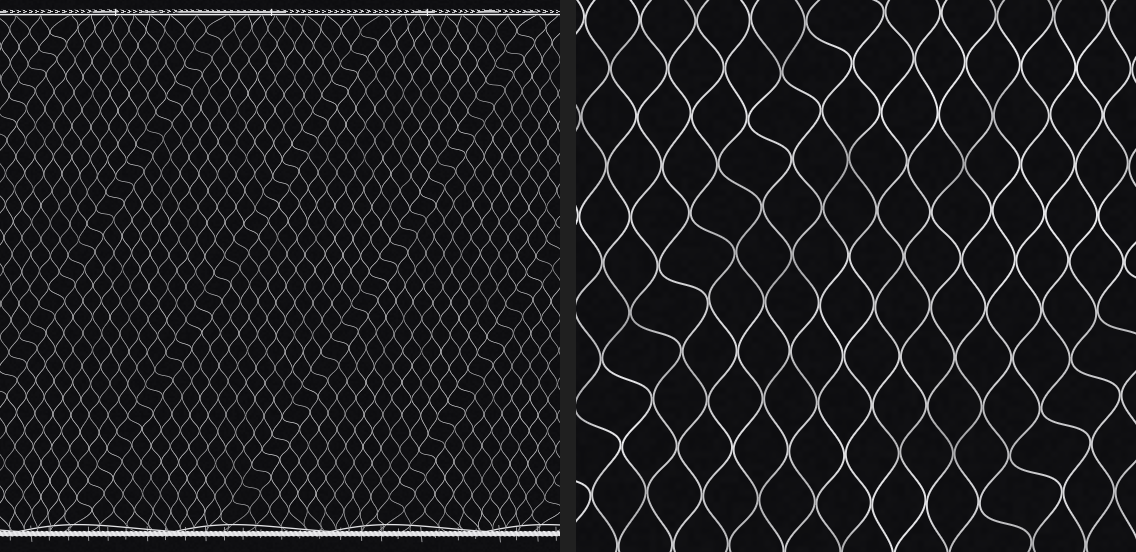
Left, the full canvas; right, a detail of the centre.
Give the GLSL for this pattern, as a Shadertoy shader.

```glsl
// Fine pale netting hung between a braided top cord and a thick bottom rope.
// Two mirrored families of cosine strands touch at the knots; a sawtooth warp
// along one lattice diagonal makes the slipped, wider bands of mesh.

const float PI = 3.14159265;
const vec2 CELL = vec2(0.0353, 0.0582);     // mesh size, in canvas heights
const vec2 KNOT_ORIGIN = vec2(0.0238, 0.8307);
const float SWING = 0.47;                   // strand sway; 0.5 makes knots meet
const float STRAND_HALF = 0.00060;
const float CELLS_PER_BAND = 8.0;
const float BAND = CELL.x * CELLS_PER_BAND; // also the spacing of the ties
const float BAND_SOFT = 0.082;
const vec2 SLIP = vec2(0.0155, 0.0088);     // mesh offset across a band
const float JITTER = 0.0042;
const float TOP_LINE = 0.9736;
const float TOP_BRAID = 0.9796;
const float ROPE_Y = 0.0331;
const float ROPE_HALF = 0.0046;
const float TOP_TIE = 0.2095;
const float LOW_TIE = 0.0616;
const vec3 GROUND = vec3(0.056, 0.056, 0.066);
const vec3 THREAD = vec3(0.93, 0.93, 0.94);

float hash(vec2 p) {
    vec3 q = fract(p.xyx * 0.1031);
    q += dot(q, q.yzx + 33.33);
    return fract((q.x + q.y) * q.z);
}

float noise(vec2 p) {
    vec2 i = floor(p), f = fract(p);
    f = f * f * f * (f * (f * 6.0 - 15.0) + 10.0);
    return mix(mix(hash(i), hash(i + vec2(1, 0)), f.x),
               mix(hash(i + vec2(0, 1)), hash(i + vec2(1, 1)), f.x), f.y);
}

// Share of a pixel covered by a line at distance d
float lineCover(float d, float halfWidth) {
    float e = 0.5 / iResolution.y;
    return clamp((min(d + e, halfWidth) - max(d - e, -halfWidth)) * iResolution.y, 0.0, 1.0);
}

// Coverage of strands at F = 0, 2, 4 ... for a continuous field F
float strandCover(float F) {
    float slope = max(length(vec2(dFdx(F), dFdy(F))), 1e-5);
    float d = abs(mod(F + 1.0, 2.0) - 1.0) / slope;
    return lineCover(d / iResolution.y, STRAND_HALF);
}

// Canvas position to lattice: half cells across and down from a knot
vec2 toLattice(vec2 p) {
    return vec2(p.x - KNOT_ORIGIN.x, KNOT_ORIGIN.y - p.y) / (0.5 * CELL);
}

// Sideways gather of the mesh towards the ties of a cord
float gather(vec2 p, float tie, float cordY, float amount) {
    return sin(2.0 * PI * (p.x - tie) / BAND) * BAND * amount * exp(-abs(p.y - cordY) / 0.024);
}

vec2 warpMesh(vec2 p) {
    vec2 lattice = toLattice(p);
    float diagonal = 0.5 * (lattice.x + lattice.y);
    float t = fract((diagonal - 0.5) / CELLS_PER_BAND + 0.5) - 0.5;
    float saw = smoothstep(-BAND_SOFT, BAND_SOFT, t) - (t + 0.5);
    vec2 q = p - SLIP * saw * mix(0.65, 1.25, noise(p * 9.0 + 4.0));
    q += JITTER * (vec2(noise(p * 24.0 + 11.0), noise(p * 24.0 + 57.0)) - 0.5);
    q.x += gather(p, TOP_TIE, TOP_LINE, 0.06) + gather(p, LOW_TIE, ROPE_Y, 0.10);
    return q;
}

float netting(vec2 p) {
    vec2 l = toLattice(warpMesh(p));
    float sway = SWING * cos(PI * l.y);
    float net = max(strandCover(l.x + 0.5 - sway), strandCover(l.x - 0.5 + sway));
    // Small tight knots where neighbours touch
    vec2 r = 0.5 * vec2(l.x + l.y, l.x - l.y);
    r -= round(r);
    vec2 offset = vec2(r.x + r.y, r.x - r.y) * 0.5 * CELL;
    float knot = clamp(0.5 - (length(offset * vec2(1.0, 0.55)) - 0.0009) * iResolution.y, 0.0, 1.0);
    net = max(net * mix(0.68, 1.0, noise(p * 30.0 + 80.0)), 0.62 * knot);
    return net * step(ROPE_Y, p.y) * step(p.y, TOP_LINE);
}

float topCord(vec2 p) {
    float y = p.y - TOP_BRAID + 0.0012 * (noise(vec2(p.x * 35.0, 2.0)) - 0.5);
    float twist = sin(2.0 * PI * (p.x * 85.0 + y * 170.0 * sign(y)) + 3.0 * noise(vec2(p.x * 40.0, 9.0)));
    float solid = smoothstep(0.52, 0.72, noise(vec2(p.x * 26.0, 31.0)));
    float braid = lineCover(y, 0.0030) * max(smoothstep(0.0, 0.5, twist), solid * step(y, 0.001));
    float cord = max(0.85 * braid, lineCover(p.y - TOP_LINE, 0.0013));
    float tieX = (fract((p.x - TOP_TIE) / BAND + 0.5) - 0.5) * BAND;
    return max(cord, lineCover(tieX, 0.0014) * lineCover(p.y - 0.9775, 0.0065));
}

float bottomRope(vec2 p) {
    float ply = sin(2.0 * PI * (p.x + 0.6 * (p.y - ROPE_Y)) / 0.0085);
    float rope = lineCover(p.y - ROPE_Y, ROPE_HALF + 0.0005 * ply) * (0.95 + 0.05 * ply);
    // Slack cord rising between the ties
    float t = fract((p.x - LOW_TIE + 0.028) / BAND);
    float arcY = ROPE_Y + 0.004 + 0.0125 * sin(PI * t * (1.5 - 0.5 * t));
    rope = max(rope, 0.95 * lineCover(p.y - arcY, 0.0012));
    // Loose thread ends, one per mesh
    float id = floor(p.x / CELL.x);
    float h = hash(vec2(id, 7.0));
    float x = p.x - (id + 0.35 + 0.3 * h) * CELL.x + (h - 0.5) * 0.2 * (p.y - ROPE_Y);
    float tail = lineCover(x, 0.0007) * lineCover(p.y - ROPE_Y, 0.007 + 0.009 * h);
    return max(rope, 0.8 * tail);
}

void mainImage(out vec4 fragColor, in vec2 fragCoord) {
    vec2 p = fragCoord / iResolution.y;
    vec3 ground = GROUND + 0.016 * (noise(p * 260.0) - 0.4);
    float thread = max(netting(p), max(topCord(p), bottomRope(p)));
    fragColor = vec4(mix(ground, THREAD, thread), 1.0);
}
```
